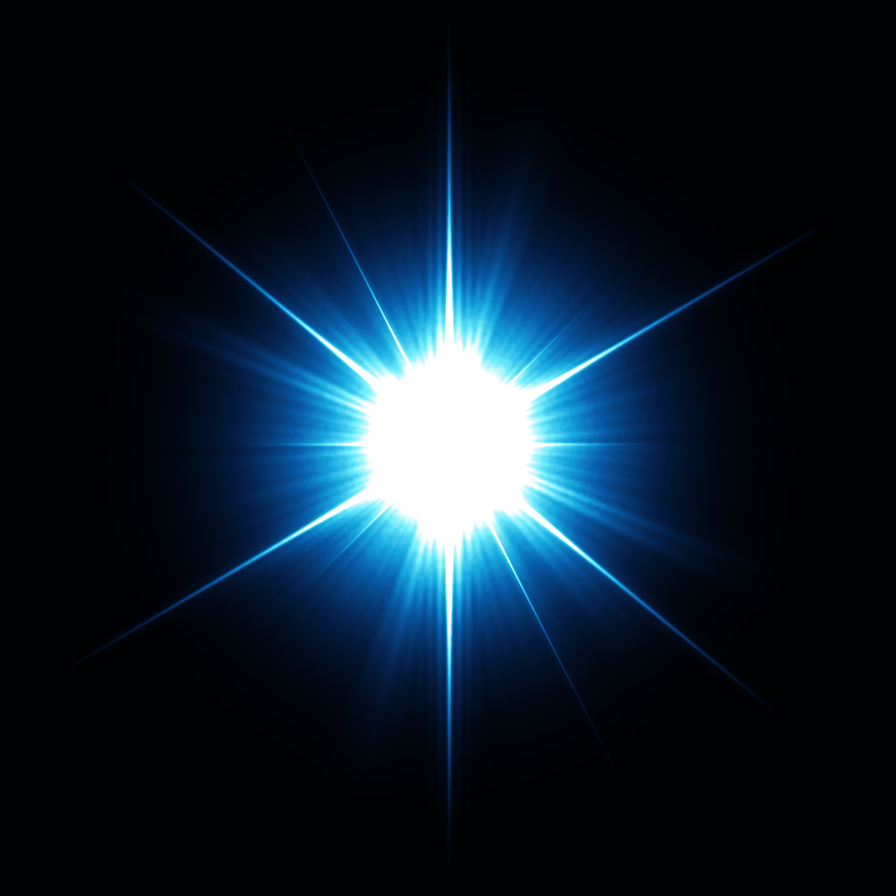
A WebGL 2 fragment shader for this background:

```glsl
#version 300 es
precision highp float;

uniform vec2 u_resolution;
out vec4 fragColor;

const vec2 STAR_OFFSET = vec2(0.0015, 0.004);
const float GLOW_RADIUS = 0.165;
const float GLOW_GAIN = 1.15;
const float CORE_RADIUS = 0.085;
const float CORE_GAIN = 0.5;
const float HALO_WIDTH = 0.025;
const float HALO_LENGTH = 0.43;
const float HALO_GAIN = 0.42;
const float STREAK_SPACING = 0.011;
const float STREAK_FREQUENCY = 9.0;
const float GRAIN_SCALE = 150.0;
const float GRAIN_GAIN = 0.05;

// Thin rays: angle in degrees, length, half width, brightness
const int RAY_COUNT = 6;
const vec4 RAYS[RAY_COUNT] = vec4[](
    vec4(90.0, 0.485, 0.0038, 1.35),
    vec4(30.4, 0.520, 0.0034, 1.15),
    vec4(140.6, 0.500, 0.0034, 1.15),
    vec4(117.0, 0.425, 0.0014, 0.75),
    vec4(45.0, 0.240, 0.0018, 0.50),
    vec4(0.0, 0.250, 0.0026, 0.60));

// Broad fans: angle in degrees, reach, angular half width, brightness
const int FAN_COUNT = 4;
const vec4 FANS[FAN_COUNT] = vec4[](
    vec4(75.0, 0.42, 0.10, 0.26),
    vec4(156.5, 0.42, 0.07, 0.26),
    vec4(134.5, 0.36, 0.08, 0.24),
    vec4(34.0, 0.38, 0.10, 0.14));

const vec3 BLACK = vec3(0.0, 0.002, 0.008);
const vec3 NAVY = vec3(0.02, 0.13, 0.30);
const vec3 BLUE = vec3(0.03, 0.36, 0.66);
const vec3 CYAN = vec3(0.09, 0.67, 0.88);
const vec3 PALE = vec3(0.44, 0.93, 0.99);
const vec3 WHITE = vec3(1.0);

vec2 gradientAt(vec2 cell) {
    vec3 q = fract(vec3(cell.xyx) * vec3(0.1031, 0.1030, 0.0973));
    q += dot(q, q.yzx + 33.33);
    float angle = 6.28319 * fract((q.x + q.y) * q.z);
    return vec2(cos(angle), sin(angle));
}

float gradientNoise(vec2 p) {
    vec2 i = floor(p), f = fract(p);
    vec2 u = f * f * f * (f * (f * 6.0 - 15.0) + 10.0);
    vec2 e = vec2(0.0, 1.0);
    float low = mix(dot(gradientAt(i), f), dot(gradientAt(i + e.yx), f - e.yx), u.x);
    float high = mix(dot(gradientAt(i + e), f - e), dot(gradientAt(i + 1.0), f - 1.0), u.x);
    return mix(low, high, u.y);
}

float fade(float distanceAlong, float reach) {
    return pow(max(1.0 - distanceAlong / reach, 0.0), 1.5);
}

float bell(float x) {
    return exp(-x * x);
}

// Tapered line through the centre with a faint soft edge
float ray(vec2 p, vec4 shape, float pixel) {
    float angle = radians(shape.x);
    vec2 axis = vec2(cos(angle), sin(angle));
    float along = abs(dot(p, axis));
    float across = dot(p, vec2(-axis.y, axis.x));
    float width = max(shape.z * (1.0 - 0.6 * min(along / shape.y, 1.0)), 0.6 * pixel);
    float profile = bell(across / width) + 0.14 * bell(across / (5.0 * width));
    return shape.w * profile * fade(along, shape.y);
}

// Two opposed wedges of light
float fan(vec2 p, float radius, vec4 shape) {
    float angle = radians(shape.x);
    float across = dot(p, vec2(-sin(angle), cos(angle))) / max(radius, 1e-4);
    return shape.w * bell(across / shape.z) * fade(radius, shape.y);
}

vec3 palette(float energy) {
    vec3 color = mix(BLACK, NAVY, clamp(energy / 0.17, 0.0, 1.0));
    color = mix(color, BLUE, clamp((energy - 0.17) / 0.23, 0.0, 1.0));
    color = mix(color, CYAN, clamp((energy - 0.4) / 0.2, 0.0, 1.0));
    color = mix(color, PALE, clamp((energy - 0.6) / 0.2, 0.0, 1.0));
    return mix(color, WHITE, clamp((energy - 0.8) / 0.2, 0.0, 1.0));
}

void main() {
    float side = min(u_resolution.x, u_resolution.y);
    vec2 p = (gl_FragCoord.xy - 0.5 * u_resolution) / side - STAR_OFFSET;
    float radius = length(p);
    vec2 dir = p / max(radius, 1e-4);

    // Round glow, uneven by direction, around a solid core
    vec2 doubled = vec2(dir.x * dir.x - dir.y * dir.y, 2.0 * dir.x * dir.y);
    float streaks = gradientNoise(doubled * STREAK_FREQUENCY + 20.0);
    float energy = GLOW_GAIN * bell(radius / GLOW_RADIUS) * (1.0 + 0.18 * streaks);
    energy += CORE_GAIN * exp(-pow(radius / CORE_RADIUS, 4.0));

    for (int i = 0; i < FAN_COUNT; i++)
        energy += fan(p, radius, FANS[i]) * (1.0 + 0.8 * streaks);
    for (int i = 0; i < RAY_COUNT; i++)
        energy += ray(p, RAYS[i], 1.0 / side);

    // Parallel streaks beside the vertical ray
    float stripes = 0.65 + 0.35 * cos(6.28319 * p.x / STREAK_SPACING);
    energy += HALO_GAIN * stripes * bell(p.x / HALO_WIDTH) * fade(abs(p.y), HALO_LENGTH);

    energy *= 1.0 + GRAIN_GAIN * gradientNoise(p * GRAIN_SCALE + 200.0);
    fragColor = vec4(palette(energy), 1.0);
}
```
